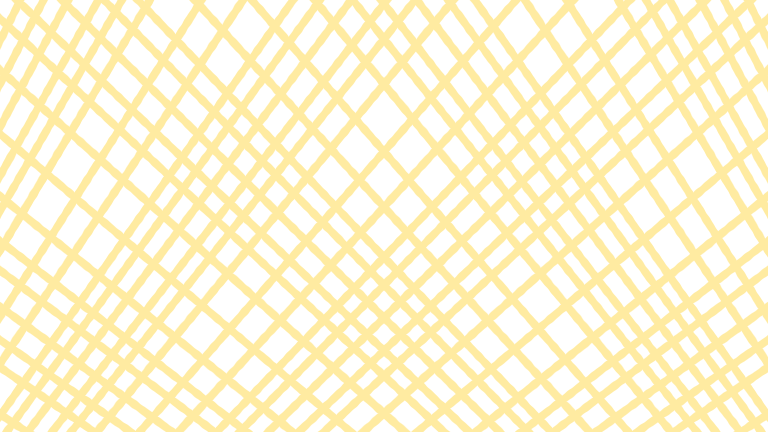
Give the GLSL for this pattern, as a Shadertoy shader.

```glsl
// A pale yellow lattice on white: two mirrored fans of straight ribbons cross.
// Each fan is an angular repeat about a far point below the canvas, with
// layered sines making the gaps uneven and the ribbon edges slightly rough.

// Coverage of one fan; p is in canvas heights, with x = 0 on the mirror axis.
float fanRibbons(vec2 p, float pixel) {
    vec2 toHub = vec2(2.398 - p.x, p.y + 2.102);
    float radius = length(toHub);
    float turn = atan(toHub.y, toHub.x) / 0.0187;

    // Uneven spacing, and its slope for turning phase back into distance
    float phase = turn + 0.35 + 0.4 * sin(0.8 * (45.5 - turn))
                + 0.12 * sin(2.4 * (turn - 42.9));
    float slope = 1.0 - 0.32 * cos(0.8 * (45.5 - turn))
                + 0.288 * cos(2.4 * (turn - 42.9));
    float ribbon = floor(phase + 0.5);
    float dist = abs(phase - ribbon) * 0.0187 * radius / slope;

    // Slight roughness along the ribbon
    float wobble = sin(radius * 170.0 + ribbon * 2.7)
                 + 0.6 * sin(radius * 291.0 - ribbon * 4.1);
    float halfWidth = 0.0091 + 0.0004 * wobble;
    return 1.0 - smoothstep(-0.7 * pixel, 0.7 * pixel, dist - halfWidth);
}

void mainImage(out vec4 fragColor, in vec2 fragCoord) {
    float pixel = 1.0 / iResolution.y;
    vec2 p = vec2(fragCoord.x - 0.5 * iResolution.x, fragCoord.y) * pixel;

    // The second fan is the first mirrored across the vertical axis
    float lattice = max(fanRibbons(p, pixel),
                        fanRibbons(vec2(-p.x, p.y), pixel));

    vec3 color = mix(vec3(1.0), vec3(1.0, 0.92, 0.63), lattice);
    fragColor = vec4(color, 1.0);
}
```
